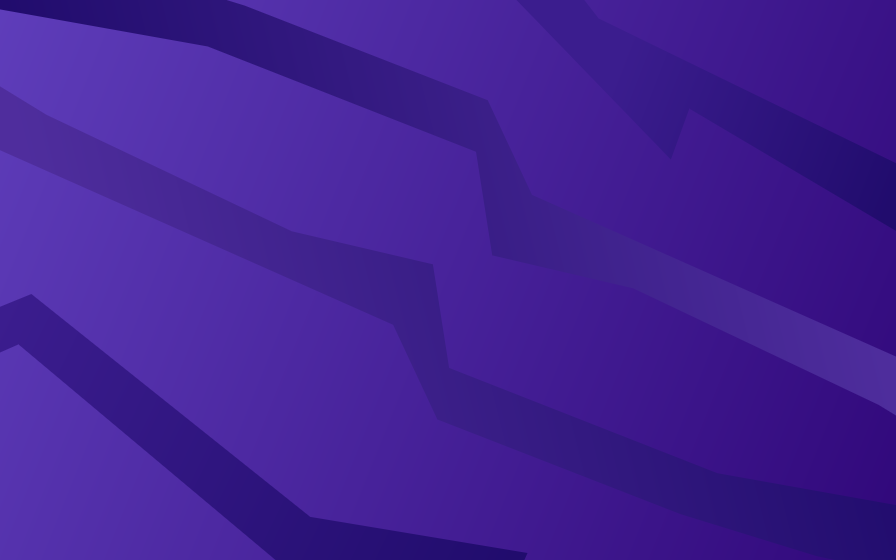
A WebGL 2 fragment shader for this background:

```glsl
#version 300 es
precision highp float;

uniform vec2 u_resolution;
out vec4 outColor;

// Canvas extent: positions below are in canvas heights, origin lower left
const vec2 CANVAS = vec2(1.6, 1.0);

// Colours
const vec3 BACK_LIGHT = vec3(0.370, 0.240, 0.730);
const vec3 BACK_DARK = vec3(0.190, 0.030, 0.480);
const vec3 RIBBON_LIGHT = vec3(0.308, 0.178, 0.615);
const vec3 SHARD_LIGHT = vec3(0.230, 0.112, 0.555);
const vec3 DEEP = vec3(0.128, 0.046, 0.427);

// Gradient axes
const vec2 BACK_FROM = vec2(0.0, 1.0);
const vec2 BACK_TO = vec2(1.724, 0.31);
const vec2 RIBBON_FROM = vec2(0.0, 1.0);
const vec2 RIBBON_TO = vec2(1.352, 1.338);
const vec2 UPPER_FROM = vec2(1.1, 0.85);
const vec2 UPPER_TO = vec2(1.6, 0.656);
const vec2 LOWER_FROM = vec2(0.02, 0.44);
const vec2 LOWER_TO = vec2(0.92, 0.0);

// The ribbon is repeated by a half turn about this point
const vec2 PIVOT = vec2(0.826, 0.536);

// Outlines, padded to a common length
const int MAX_POINTS = 13;
const vec2 PAD = vec2(0.0);
const vec2 RIBBON[MAX_POINTS] = vec2[MAX_POINTS](
    vec2(-0.083, 0.998), vec2(0.371, 0.917), vec2(0.850, 0.729),
    vec2(0.879, 0.544), vec2(1.131, 0.485), vec2(1.569, 0.277),
    vec2(1.729, 0.179), vec2(1.729, 0.306), vec2(0.950, 0.652),
    vec2(0.871, 0.821), vec2(0.437, 0.990), vec2(0.194, 1.065),
    vec2(-0.083, 1.125));
const int UPPER_COUNT = 7;
const vec2 UPPER_SHARD[MAX_POINTS] = vec2[MAX_POINTS](
    vec2(0.902, 1.021), vec2(1.198, 0.715), vec2(1.231, 0.806),
    vec2(1.667, 0.548), vec2(1.667, 0.676), vec2(1.069, 0.967),
    vec2(1.027, 1.021), PAD, PAD, PAD, PAD, PAD, PAD);
const int LOWER_COUNT = 8;
const vec2 LOWER_SHARD[MAX_POINTS] = vec2[MAX_POINTS](
    vec2(-0.042, 0.435), vec2(0.056, 0.475), vec2(0.554, 0.077),
    vec2(0.942, 0.0125), vec2(0.927, -0.021), vec2(0.517, -0.021),
    vec2(0.033, 0.385), vec2(-0.042, 0.352), PAD, PAD, PAD, PAD, PAD);

// Position along a gradient axis, 0 to 1
float ramp(vec2 p, vec2 from, vec2 to) {
    vec2 axis = to - from;
    return clamp(dot(p - from, axis) / dot(axis, axis), 0.0, 1.0);
}

// Signed distance to a closed polygon, negative inside
float polygonDistance(vec2 p, vec2 points[MAX_POINTS], int count) {
    float nearest = 1e6;
    float side = 1.0;
    vec2 a = points[count - 1];
    for (int i = 0; i < count; i++) {
        vec2 b = points[i];
        vec2 edge = b - a;
        vec2 rel = p - a;
        vec2 gap = rel - edge * clamp(dot(rel, edge) / dot(edge, edge), 0.0, 1.0);
        nearest = min(nearest, dot(gap, gap));
        // Flip the sign at each crossing of a horizontal ray
        if ((a.y > p.y) != (b.y > p.y) && rel.x < edge.x * rel.y / edge.y) side = -side;
        a = b;
    }
    return side * sqrt(nearest);
}

// Antialiased coverage from a distance
float coverage(float dist) {
    return clamp(0.5 - dist * u_resolution.y, 0.0, 1.0);
}

vec3 addRibbon(vec3 color, vec2 p) {
    vec3 fill = mix(DEEP, RIBBON_LIGHT, ramp(p, RIBBON_FROM, RIBBON_TO));
    return mix(color, fill, coverage(polygonDistance(p, RIBBON, MAX_POINTS)));
}

void main() {
    vec2 p = gl_FragCoord.xy / u_resolution * CANVAS;
    vec3 color = mix(BACK_LIGHT, BACK_DARK, ramp(p, BACK_FROM, BACK_TO));

    // Twin ribbons
    color = addRibbon(color, p);
    color = addRibbon(color, 2.0 * PIVOT - p);

    // Corner shards
    vec3 upperFill = mix(SHARD_LIGHT, DEEP, ramp(p, UPPER_FROM, UPPER_TO));
    color = mix(color, upperFill, coverage(polygonDistance(p, UPPER_SHARD, UPPER_COUNT)));
    vec3 lowerFill = mix(SHARD_LIGHT, DEEP, ramp(p, LOWER_FROM, LOWER_TO));
    color = mix(color, lowerFill, coverage(polygonDistance(p, LOWER_SHARD, LOWER_COUNT)));

    outColor = vec4(color, 1.0);
}
```
